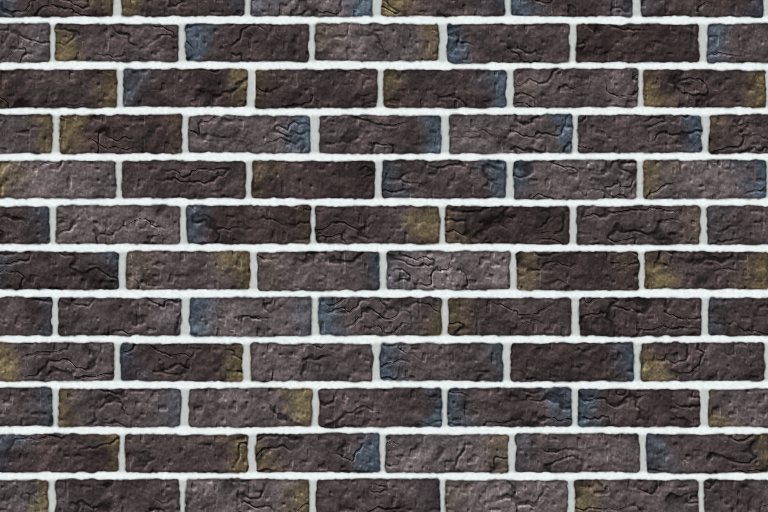
Give the GLSL for this texture, as a WebGL 1 fragment shader.

```glsl
precision highp float;
uniform vec2 u_resolution;

float hash(vec2 p) {
  p = fract(p * vec2(0.1031, 0.1137));
  p += dot(p, p.yx + 33.33);
  return fract((p.x + p.y) * p.x * 7.13);
}

float noise(vec2 p) {
  vec2 i = floor(p), f = fract(p);
  f = f * f * (3.0 - 2.0 * f);
  return mix(mix(hash(i), hash(i + vec2(1, 0)), f.x),
             mix(hash(i + vec2(0, 1)), hash(i + vec2(1, 1)), f.x), f.y);
}

float fbm(vec2 p) {
  float sum = 0.0, amp = 0.53;
  for (int i = 0; i < 4; i++) {
    sum += amp * noise(p);
    p = mat2(1.6, 1.2, -1.2, 1.6) * p + 7.3;
    amp *= 0.5;
  }
  return sum;
}

// Thin wandering folds, gathered in patches
float creases(vec2 p) {
  vec2 warped = p + 0.7 * vec2(fbm(p * 1.8), fbm(p * 1.8 + 19.0));
  float ridge = 1.0 - abs(2.0 * noise(warped * vec2(1.7, 4.2)) - 1.0);
  return smoothstep(0.8, 1.0, ridge) * smoothstep(0.35, 0.65, noise(p * 1.3 + 40.0));
}

float relief(vec2 p) {
  float pits = smoothstep(0.72, 0.92, noise(p * 8.0 + 5.0));
  return 0.7 * fbm(p * 4.5) - 0.24 * creases(p) - 0.22 * pits;
}

float roundedBox(vec2 p, vec2 halfSize, float radius) {
  vec2 q = abs(p) - halfSize + radius;
  return length(max(q, 0.0)) + min(max(q.x, q.y), 0.0) - radius;
}

void main() {
  // One unit is the height of a course
  vec2 wall = gl_FragCoord.xy / u_resolution * vec2(16.84, 11.23) + vec2(0.0, 0.21);
  float pixel = 11.23 / u_resolution.y;

  // Running bond with slightly uneven courses
  float row = floor(wall.y);
  float along = wall.x - 1.21 - 1.425 * mod(row, 2.0) + 0.14 * (hash(vec2(row, 71.0)) - 0.5);
  float column = floor(along / 2.85);
  vec2 id = vec2(column + 20.0, row + 3.0);
  vec2 local = vec2(along - (column + 0.5) * 2.85, fract(wall.y) - 0.5);
  vec2 jitter = vec2(hash(id + 11.0), hash(id + 23.0)) - 0.5;

  // Brick outline
  vec2 centered = local - jitter * vec2(0.04, 0.025);
  centered.y -= 0.012 * jitter.x * centered.x;
  float edge = roundedBox(centered, vec2(1.35, 0.417) + 0.02 * jitter.yx, 0.07);
  edge += 0.045 * (noise(wall * 5.0) - 0.5) + 0.02 * (noise(wall * 14.0) - 0.5);
  float soft = max(0.022, 0.7 * pixel);
  float brickMask = 1.0 - smoothstep(-soft, soft, edge);

  // Fired clay with its own shade in each brick
  vec2 grain = local + 13.7 * id;
  float blotch = fbm(grain * 1.5 + 60.0);
  vec3 clay = mix(vec3(0.225, 0.19, 0.19), vec3(0.36, 0.33, 0.335), hash(id + 37.0));
  clay *= 0.68 + 0.66 * blotch;

  // Blue and olive burn marks at the ends
  for (int i = 0; i < 2; i++) {
    float side = float(i) * 2.0 - 1.0;
    vec2 seed = id + 50.0 + 9.0 * float(i);
    float reach = side * local.x + 1.1 * (blotch - 0.5) + 0.7 * local.y * (hash(seed + 3.0) - 0.5);
    float burn = smoothstep(0.65, 1.35, reach) * smoothstep(0.2, 0.8, hash(seed));
    vec3 tint = hash(seed + 17.0) < 0.5 ? vec3(0.25, 0.30, 0.345) : vec3(0.36, 0.32, 0.23);
    clay = mix(clay, tint * (0.6 + 0.8 * blotch), 0.8 * burn);
  }

  // Light from the upper left across the rough face
  float light = relief(grain) - relief(grain + vec2(-0.025, 0.05));
  clay *= clamp(1.03 + 2.1 * light, 0.35, 1.9);
  clay *= 1.0 - 0.38 * creases(grain);
  clay *= 0.87 + 0.26 * noise(grain * 25.0);
  clay += 0.2 * smoothstep(0.86, 1.0, noise(grain * 17.0 + 31.0)) * blotch;
  clay *= 0.68 + 0.32 * smoothstep(0.0, 0.08, -edge);

  // Pale mortar, greyer in the upright joints and beside the bricks
  float upright = smoothstep(1.3, 1.37, abs(local.x)) * (1.0 - smoothstep(0.36, 0.46, abs(local.y)));
  vec3 mortar = mix(vec3(0.925, 0.945, 0.945), vec3(0.76, 0.78, 0.77), upright);
  mortar *= 0.97 + 0.06 * noise(wall * 22.0);
  mortar *= 0.83 + 0.17 * smoothstep(0.0, 0.05, edge);

  gl_FragColor = vec4(mix(mortar, clay, brickMask), 1.0);
}
```
